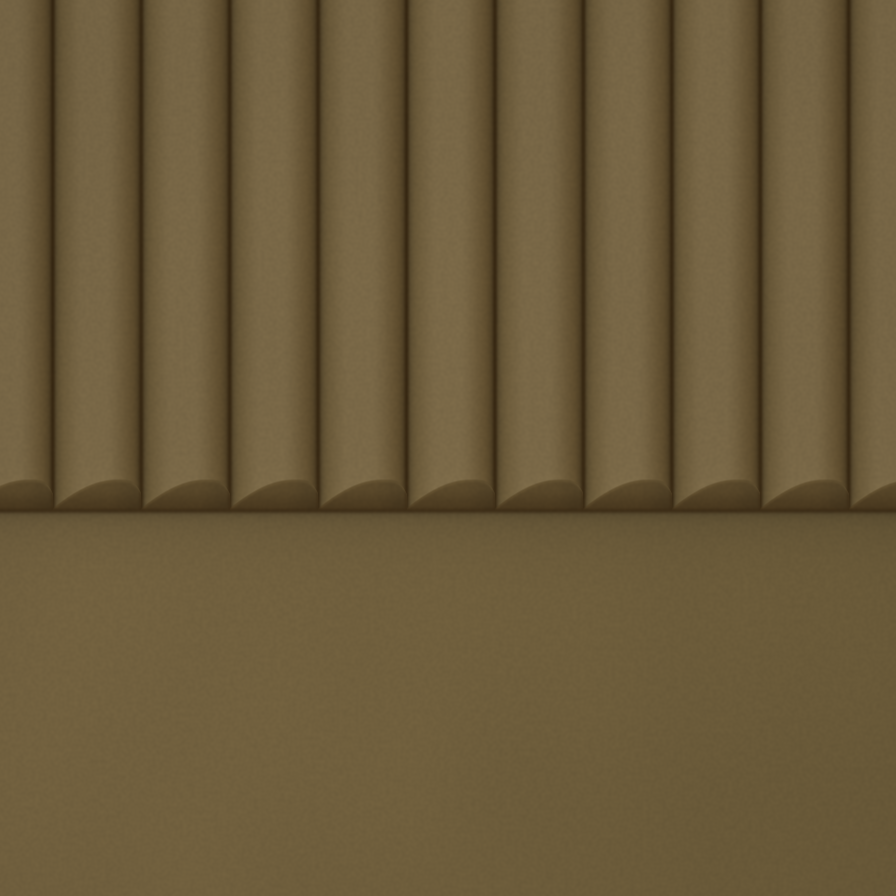
Reproduce this texture procedurally as a Shadertoy shader.

```glsl
// Upright half-round ribs with dark grooves and slanted cut ends above a plain floor.
// One repeated coordinate shades every rib; a curved profile cuts the shaded end faces,
// and gradient noise adds the matte grain and faint drifts of tone.

vec2 gradientAt(vec2 cell) {
    vec3 p = fract(cell.xyx * vec3(0.1031, 0.1030, 0.0973));
    p += dot(p, p.yzx + 33.33);
    float angle = 6.2832 * fract((p.x + p.y) * p.z);
    return vec2(cos(angle), sin(angle));
}

float gradientNoise(vec2 p) {
    vec2 i = floor(p), f = fract(p);
    vec2 w = f * f * f * (f * (f * 6.0 - 15.0) + 10.0);
    float low = mix(dot(gradientAt(i), f),
                    dot(gradientAt(i + vec2(1, 0)), f - vec2(1, 0)), w.x);
    float high = mix(dot(gradientAt(i + vec2(0, 1)), f - vec2(0, 1)),
                     dot(gradientAt(i + vec2(1, 1)), f - vec2(1, 1)), w.x);
    return mix(low, high, w.y);
}

// Height of the cut end: a long rise from the left, then a short rounded fall.
float endProfile(float t) {
    float rise = sin(1.5708 * clamp((t + 0.02) / 0.74, 0.0, 1.0));
    float fall = max(t - 0.72, 0.0) / 0.26;
    return 0.034 * (pow(rise, 0.92) - 0.33 * pow(fall, 4.0));
}

vec3 ribColor(float t) {
    vec3 color = mix(vec3(0.40, 0.335, 0.21), vec3(0.468, 0.400, 0.272),
                     smoothstep(0.03, 0.36, t));
    color = mix(color, vec3(0.355, 0.285, 0.165), smoothstep(0.58, 1.0, t));
    // Groove: a broad soft shade around a narrow dark core
    float gap = min(t, 1.0 - t);
    color *= 1.0 - 0.20 * exp(-gap * gap / 0.005);
    return mix(color, vec3(0.20, 0.14, 0.06), 0.85 * exp(-gap * gap / 0.0008));
}

vec3 endColor(float t, float height, float profile) {
    vec3 color = mix(vec3(0.285, 0.220, 0.120), vec3(0.345, 0.278, 0.163),
                     smoothstep(0.0, 0.028, height));
    color *= 1.0 - 0.10 * smoothstep(0.6, 1.0, t);
    // Thin lit rim under the curved cut
    float rim = (profile - height - 0.001) / 0.0022;
    return color + vec3(0.035, 0.032, 0.022) * exp(-rim * rim);
}

vec3 floorColor(vec2 uv, float depth) {
    vec3 color = mix(vec3(0.446, 0.378, 0.245), vec3(0.415, 0.352, 0.222),
                     smoothstep(0.0, 1.0, uv.x));
    // Broad shade and tight contact shadow beneath the ribs
    color *= 1.0 - 0.13 * exp(-depth / 0.035);
    return color * (1.0 - 0.24 * exp(-depth / 0.005));
}

void mainImage(out vec4 fragColor, in vec2 fragCoord) {
    vec2 uv = fragCoord / iResolution.xy;
    float soft = max(0.0015, 1.0 / iResolution.y);
    float t = fract((uv.x - 0.0590) / 0.0987);
    float height = uv.y - 0.4305;

    // Rib bodies and their cut ends
    float profile = endProfile(t);
    vec3 rib = ribColor(t);
    rib += vec3(0.012, 0.011, 0.008) * exp(-max(height - profile, 0.0) / 0.012);
    vec3 end = endColor(t, height, profile);
    float gap = min(t, 1.0 - t);
    end = mix(end, vec3(0.23, 0.165, 0.08), 0.6 * exp(-gap * gap / 0.0007));
    rib = mix(end, rib, smoothstep(-soft, soft, height - profile));

    // Floor and the dark seam where it meets the ribs
    vec3 color = mix(floorColor(uv, max(-height, 0.0)), rib,
                     smoothstep(-soft, soft, height));
    float seam = (height + 0.0005) / 0.0028;
    color = mix(color, vec3(0.225, 0.160, 0.075), 0.72 * exp(-seam * seam));

    // Matte grain, drifting tone and slightly dimmed corners
    float grain = gradientNoise(uv * 230.0) + 0.6 * gradientNoise(uv * 110.0 + 37.0);
    float drift = gradientNoise(uv * vec2(7.0, 4.0) + 11.0);
    color *= 1.0 + 0.035 * grain + 0.025 * drift;
    color *= 1.02 - 0.10 * dot(uv - 0.5, uv - 0.5);
    fragColor = vec4(color, 1.0);
}
```
